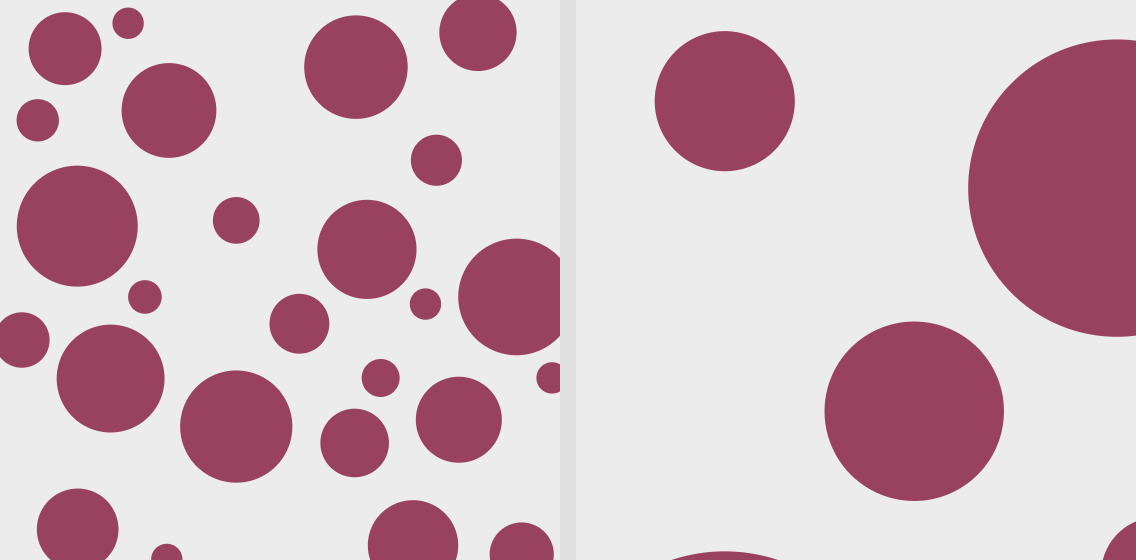
Left, the full canvas; right, a detail of the centre.
Give the GLSL for this pattern, as a Shadertoy shader.

```glsl
// Flat plum discs of many sizes scattered over pale grey without touching.
// Discs are placed from largest to smallest: each tries hashed positions
// until one keeps a clear gap to all the discs already placed.

const int DISC_COUNT = 25;
const int MAX_TRIES = 40;

// Sine-free hash: two values in 0..1 from a 2D seed
vec2 hash22(vec2 seed) {
    vec3 p = fract(seed.xyx * vec3(0.1031, 0.1030, 0.0973));
    p += dot(p, p.yzx + 33.33);
    return fract((p.xx + p.yz) * p.zy);
}

// Signed distance to a disc stored as centre (xy) and radius (z)
float discDistance(vec2 point, vec3 disc) {
    return length(point - disc.xy) - disc.z;
}

// Signed distance to the nearest disc of the scatter
float scatterDistance(vec2 point) {
    vec3 discs[DISC_COUNT];
    int placed = 0;
    float nearest = 1e3;

    for (int i = 0; i < DISC_COUNT; i++) {
        // Sizes fall steadily, then level off at a few small dots
        float radius = max(0.028, 0.108 - 0.0039 * float(i));

        for (int attempt = 0; attempt < MAX_TRIES; attempt++) {
            vec2 centre = hash22(vec2(float(i) * 7.0 + 3.0, float(attempt) * 13.0 + 5.0));

            // Reject positions that crowd an earlier disc
            bool isFree = true;
            for (int j = 0; j < placed && isFree; j++) {
                isFree = discDistance(centre, discs[j]) > radius + 0.022;
            }

            if (isFree) {
                discs[placed] = vec3(centre, radius);
                nearest = min(nearest, discDistance(point, discs[placed]));
                placed++;
                break;
            }
        }
    }
    return nearest;
}

void mainImage(out vec4 fragColor, in vec2 fragCoord) {
    float canvasSize = min(iResolution.x, iResolution.y);
    vec2 point = fragCoord / canvasSize;

    vec3 paleGrey = vec3(0.925);
    vec3 plum = vec3(0.598, 0.259, 0.373);

    // One-pixel soft edge
    float coverage = clamp(0.5 - scatterDistance(point) * canvasSize, 0.0, 1.0);
    fragColor = vec4(mix(paleGrey, plum, coverage), 1.0);
}
```
